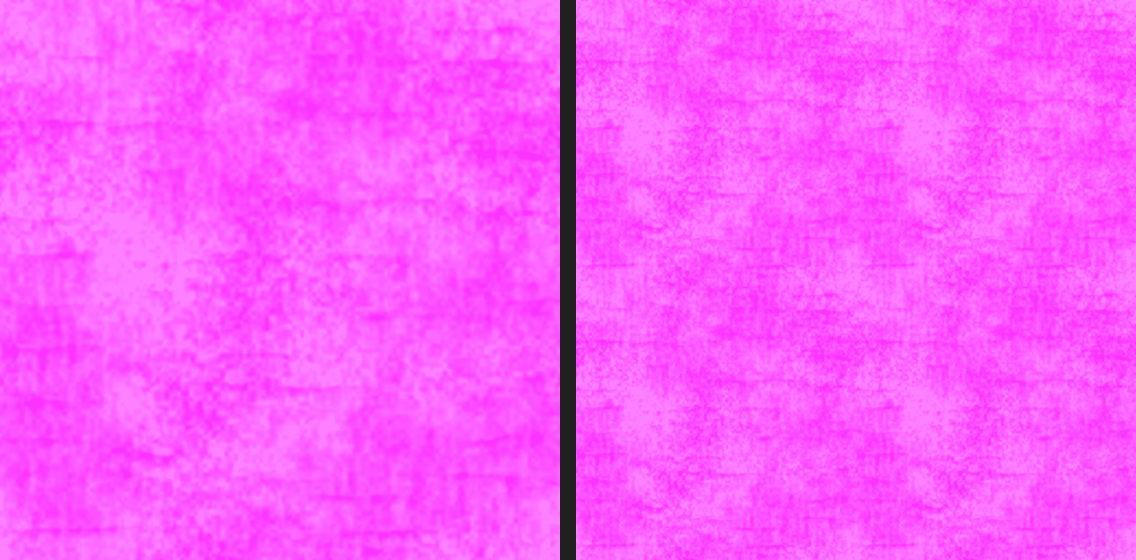
Left, the tile; right, the same tile 2 across and 2 down.
A WebGL 1 fragment shader for this texture:

```glsl
precision highp float;
// Seamless brushed magenta plaster: soft blocky clouds from wrapped value noise,
// scattered thin horizontal strokes on a jittered grid, faint vertical brushing
// and a fine patchy grain, all summed into one tone between two pinks.

uniform vec2 u_resolution;

#define DEEP_PINK vec3(0.99, 0.20, 1.0)
#define PALE_PINK vec3(0.99, 0.50, 1.0)
#define BASE_TONE 0.56
#define CLOUD_CONTRAST 0.95
#define WARP_AMOUNT 0.035
#define GRAIN_STRENGTH 0.56
#define BRUSH_STRENGTH 0.50
#define STROKE_STRENGTH 0.38
#define STROKE_GRID vec2(5.0, 12.0)
#define STROKE_CHANCE 0.58
#define STROKE_WIDTH 0.06

float hash(vec2 cell, float seed) {
  vec2 q = fract((cell + seed * 1.37) * vec2(0.1031, 0.1137));
  q += dot(q, q.yx + 33.33);
  return fract((q.x + q.y) * q.x * 7.31);
}

// Value noise centred on zero; wraps after a whole number of cells.
float wrapNoise(vec2 uv, vec2 period, float seed) {
  vec2 p = uv * period;
  vec2 cell = floor(p);
  vec2 f = p - cell;
  f = f * f * (3.0 - 2.0 * f);
  vec2 a = mod(cell, period);
  vec2 b = mod(cell + 1.0, period);
  float low = mix(hash(a, seed), hash(vec2(b.x, a.y), seed), f.x);
  float high = mix(hash(vec2(a.x, b.y), seed), hash(b, seed), f.x);
  return mix(low, high, f.y) - 0.5;
}

// Large blotches with progressively smaller ragged detail.
float clouds(vec2 uv) {
  float sum = 0.43 * wrapNoise(uv, vec2(5.0, 5.0), 1.0);
  sum += 0.37 * wrapNoise(uv, vec2(9.0, 11.0), 2.0);
  sum += 0.27 * wrapNoise(uv, vec2(19.0, 23.0), 3.0);
  sum += 0.21 * wrapNoise(uv, vec2(41.0, 43.0), 4.0);
  return sum;
}

// Thin tapered strokes, crisp above and softer below.
float strokes(vec2 uv) {
  vec2 p = uv * STROKE_GRID;
  vec2 base = floor(p);
  float ink = 0.0;
  for (int j = -1; j <= 1; j++) {
    for (int i = -1; i <= 1; i++) {
      vec2 cell = base + vec2(float(i), float(j));
      vec2 id = mod(cell, STROKE_GRID);
      vec2 jitter = vec2(hash(id, 21.0), hash(id, 22.0));
      vec2 d = p - cell - 0.2 - 0.6 * jitter;
      float halfLength = mix(0.4, 0.95, hash(id, 23.0));
      float taper = 1.0 - smoothstep(0.2, 1.0, abs(d.x) / halfLength);
      float width = STROKE_WIDTH * (d.y > 0.0 ? 1.0 : 2.2);
      float present = step(hash(id, 24.0), STROKE_CHANCE);
      float weight = mix(0.45, 1.0, hash(id, 25.0));
      ink = max(ink, present * weight * taper * exp(-d.y * d.y / (width * width)));
    }
  }
  return ink;
}

void main() {
  vec2 uv = gl_FragCoord.xy / u_resolution;

  // Periodic bends keep the cloud edges and strokes from being ruler straight.
  vec2 bend = vec2(wrapNoise(uv, vec2(13.0), 5.0), wrapNoise(uv, vec2(14.0), 6.0));
  vec2 fray = vec2(wrapNoise(uv, vec2(47.0), 7.0), wrapNoise(uv, vec2(49.0), 8.0));
  float patches = smoothstep(-0.25, 0.25, wrapNoise(uv, vec2(6.0), 9.0));

  float tone = BASE_TONE + CLOUD_CONTRAST * clouds(uv + WARP_AMOUNT * bend + 0.012 * fray);

  // Horizontal strokes, broken up along their length.
  float broken = 0.8 + 0.9 * wrapNoise(uv, vec2(31.0, 24.0), 13.0);
  tone -= STROKE_STRENGTH * broken * strokes(uv + vec2(0.0, 0.016) * bend + 0.004 * fray);
  tone = smoothstep(-0.02, 1.02, tone);

  // Fine mottling, stronger in some patches and visible in every tone.
  vec2 grainUv = uv + 0.006 * fray;
  float grain = wrapNoise(grainUv, vec2(78.0, 72.0), 10.0)
              + 0.85 * wrapNoise(grainUv, vec2(128.0, 118.0), 11.0);
  tone += GRAIN_STRENGTH * mix(0.6, 1.1, patches) * grain;

  // Vertical brushing fills the calmer patches.
  float brush = wrapNoise(uv + 0.01 * bend, vec2(80.0, 14.0), 12.0);
  tone += BRUSH_STRENGTH * mix(0.8, 0.25, patches) * brush;

  gl_FragColor = vec4(mix(DEEP_PINK, PALE_PINK, clamp(tone, 0.0, 1.0)), 1.0);
}
```
